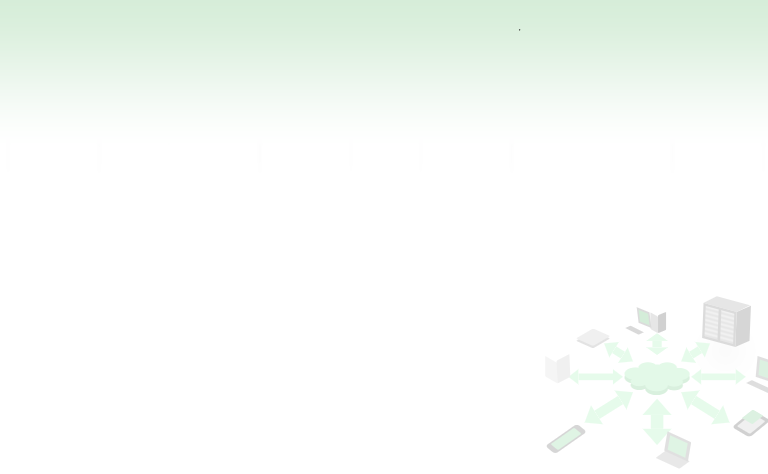
A Shadertoy shader for this background:

```glsl
// Pale green sky fade over white, with a faint network of devices around a cloud.

// Antialiased coverage of a signed distance, in canvas heights
float cover(float d) {
    return clamp(0.5 - d * iResolution.y, 0.0, 1.0);
}

// Position inside the parallelogram spanned by u and v, 0 to 1 on each axis
vec2 localUV(vec2 p, vec2 corner, vec2 u, vec2 v) {
    return inverse(mat2(u, v)) * (p - corner);
}

// Coverage of a parallelogram with rounded corners
float panel(vec2 p, vec2 corner, vec2 u, vec2 v, float radius) {
    float area = abs(u.x * v.y - u.y * v.x);
    vec2 q = (abs(localUV(p, corner, u, v) - 0.5) - 0.5) * area / vec2(length(v), length(u)) + radius;
    return cover(length(max(q, 0.0)) + min(max(q.x, q.y), 0.0) - radius);
}

void paint(inout vec3 col, vec3 ink, float mask) {
    col = mix(col, ink, mask);
}

// Slab with a glowing inner screen
void device(inout vec3 col, vec2 p, vec2 corner, vec2 u, vec2 v, vec3 body, vec3 screen, float radius) {
    paint(col, body, panel(p, corner, u, v, radius));
    paint(col, screen, panel(p, corner + 0.13 * (u + v), u * 0.74, v * 0.74, radius * 0.4));
}

// Double-headed arrow from a to b
float arrow(vec2 p, vec2 a, vec2 b, float width) {
    float len = length(b - a);
    vec2 dir = (b - a) / len;
    vec2 q = p - 0.5 * (a + b);
    float along = abs(dot(q, dir));
    float across = abs(dot(q, vec2(-dir.y, dir.x)));
    float head = min(width * 1.5, len * 0.35);
    float fromTip = len * 0.5 - along;
    float shaft = max(across - width * 0.5, head - fromTip);
    float tip = max((across - fromTip * width * 1.15 / head) * 0.7, fromTip - head);
    return cover(min(shaft, tip));
}

// Cloud of round lobes on a squashed ring
float cloud(vec2 p) {
    vec2 q = p * vec2(1.0, 1.75);
    float d = length(q) - 0.042;
    for (int i = 0; i < 7; i++) {
        float a = float(i) * 0.898 + 0.2;
        d = min(d, length(q - vec2(0.047, 0.033) * vec2(cos(a), sin(a))) - 0.021 - 0.003 * sin(a * 3.0));
    }
    return cover(d * 0.7);
}

void mainImage(out vec4 fragColor, in vec2 fragCoord) {
    vec2 p = fragCoord / iResolution.xy * vec2(1.62, 1.0);
    vec3 mint = vec3(0.90, 0.985, 0.92);
    vec3 paleGrey = vec3(0.94);

    // Sky fade
    float fade = clamp((p.y - 0.69) / 0.31, 0.0, 1.0);
    vec3 col = mix(vec3(1.0), vec3(0.84, 0.93, 0.85), mix(fade, smoothstep(0.0, 1.0, fade), 0.6));

    // Barely visible streaks below the fade
    float streak = smoothstep(0.8, 1.0, sin(p.x * 83.0) * sin(p.x * 47.0 + 1.0));
    col -= 0.006 * streak * smoothstep(0.62, 0.66, p.y) * smoothstep(0.71, 0.69, p.y);

    // Small dark speck
    paint(col, vec3(0.25), cover(length(p - vec2(1.096, 0.937)) - 0.0014));

    // Soft ground shadows
    vec2 center = vec2(1.386, 0.205);
    col -= 0.015 * exp(-dot(p - vec2(1.53, 0.26), p - vec2(1.53, 0.26)) * 500.0);

    // Ring of arrows in perspective
    for (int i = 0; i < 8; i++) {
        float a = float(i) * 0.785398;
        vec2 dir = vec2(cos(a), sin(a));
        vec2 inner = center + dir * vec2(0.072, 0.046);
        vec2 outer = center + dir * vec2(0.187, 0.118) * (1.0 - 0.22 * dir.y);
        float width = mix(0.014, 0.023, dir.y * dir.y) * (1.0 - 0.15 * dir.y);
        paint(col, mint, arrow(p, inner, outer, width));
    }

    // Cloud with a darker underside
    paint(col, vec3(0.85, 0.94, 0.87), cloud(p - center + vec2(0.0, 0.006)));
    paint(col, vec3(0.89, 0.975, 0.91), cloud(p - center - vec2(0.0, 0.002)));

    // Server rack: side, top, then front with two slatted doors
    vec2 rack = vec2(1.481, 0.287), rackU = vec2(0.070, -0.019), rackV = vec2(0.003, 0.074);
    paint(col, vec3(0.84), panel(p, vec2(1.551, 0.268), vec2(0.030, 0.013), rackV, 0.001));
    paint(col, vec3(0.90), panel(p, rack + rackV, rackU, vec2(0.028, 0.014), 0.001));
    paint(col, vec3(0.86), panel(p, rack, rackU, rackV, 0.001));
    vec2 slat = localUV(p, rack, rackU, rackV);
    for (int i = 0; i < 2; i++) {
        float door = panel(p, rack + rackU * (0.07 + 0.47 * float(i)) + rackV * 0.07, rackU * 0.39, rackV * 0.86, 0.001);
        paint(col, vec3(0.925 + 0.02 * sin(slat.y * 50.0)), door);
    }

    // Desktop at the top: tower, monitor, keyboard
    paint(col, vec3(0.90), panel(p, vec2(1.372, 0.306), vec2(0.016, -0.009), vec2(0.0, 0.035), 0.002));
    paint(col, vec3(0.82), panel(p, vec2(1.388, 0.297), vec2(0.017, 0.007), vec2(0.0, 0.038), 0.002));
    device(col, p, vec2(1.347, 0.319), vec2(0.027, -0.011), vec2(-0.004, 0.033), vec3(0.86), vec3(0.83, 0.93, 0.85), 0.001);
    paint(col, vec3(0.85), panel(p, vec2(1.319, 0.308), vec2(0.028, -0.014), vec2(0.011, 0.005), 0.001));

    // Flat drive and faint tower on the left
    paint(col, vec3(0.89), panel(p, vec2(1.215, 0.281), vec2(0.036, -0.016), vec2(0.036, 0.021), 0.003));
    paint(col, paleGrey, panel(p, vec2(1.215, 0.286), vec2(0.036, -0.016), vec2(0.036, 0.021), 0.003));
    paint(col, vec3(0.96), panel(p, vec2(1.150, 0.206), vec2(0.026, -0.015), vec2(0.0, 0.043), 0.002));
    paint(col, paleGrey, panel(p, vec2(1.176, 0.191), vec2(0.027, 0.014), vec2(-0.002, 0.048), 0.002));

    // Phones, bottom left and bottom right
    device(col, p, vec2(1.171, 0.042), vec2(0.067, 0.047), vec2(-0.021, 0.017), vec3(0.84), mint * 0.97, 0.007);
    device(col, p, vec2(1.581, 0.077), vec2(0.044, 0.036), vec2(-0.037, 0.022), vec3(0.82), vec3(0.94), 0.007);
    paint(col, mint * 0.96, panel(p, vec2(1.587, 0.105), vec2(0.023, 0.018), vec2(-0.022, 0.013), 0.002));

    // Laptop at the bottom
    paint(col, vec3(0.91), panel(p, vec2(1.383, 0.034), vec2(0.050, -0.023), vec2(0.022, 0.016), 0.002));
    device(col, p, vec2(1.401, 0.049), vec2(0.050, -0.023), vec2(0.007, 0.041), vec3(0.88), mint * 0.97, 0.002);

    // Desktop at the right edge
    device(col, p, vec2(1.594, 0.205), vec2(0.042, -0.014), vec2(0.004, 0.044), vec3(0.88), mint * 0.96, 0.001);
    paint(col, vec3(0.87), panel(p, vec2(1.574, 0.192), vec2(0.050, -0.023), vec2(0.012, 0.006), 0.001));

    fragColor = vec4(col, 1.0);
}
```
